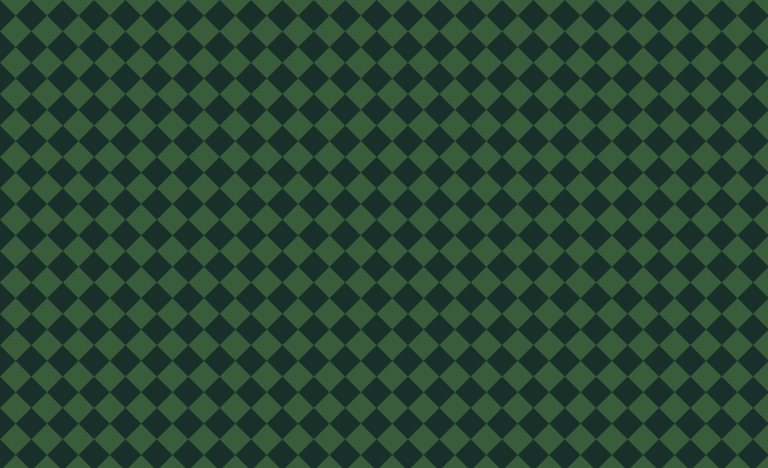
A Shadertoy shader for this pattern:

```glsl
#define REPEATS_DOWN 14.914
#define PHASE vec2(0.5, 0.0)
#define EDGE_PIXELS 0.7
#define DARK_GREEN vec3(0.094, 0.188, 0.160)
#define LEAF_GREEN vec3(0.222, 0.365, 0.230)

// Signed distance to a diamond whose corners touch the sides of a unit cell
float diamondDistance(vec2 p) {
    return (abs(p.x) + abs(p.y) - 0.5) * inversesqrt(2.0);
}

void mainImage(out vec4 fragColor, in vec2 fragCoord) {
    // Square cells, counted from the upper left corner
    float cellsPerPixel = REPEATS_DOWN / iResolution.y;
    vec2 fromTop = vec2(fragCoord.x, iResolution.y - fragCoord.y);
    vec2 grid = fromTop * cellsPerPixel - PHASE;
    vec2 cell = fract(grid + 0.5) - 0.5;

    // Light diamonds on the dark ground, with smoothed edges
    float edge = EDGE_PIXELS * cellsPerPixel;
    float diamond = 1.0 - smoothstep(-edge, edge, diamondDistance(cell));
    fragColor = vec4(mix(DARK_GREEN, LEAF_GREEN, diamond), 1.0);
}
```
